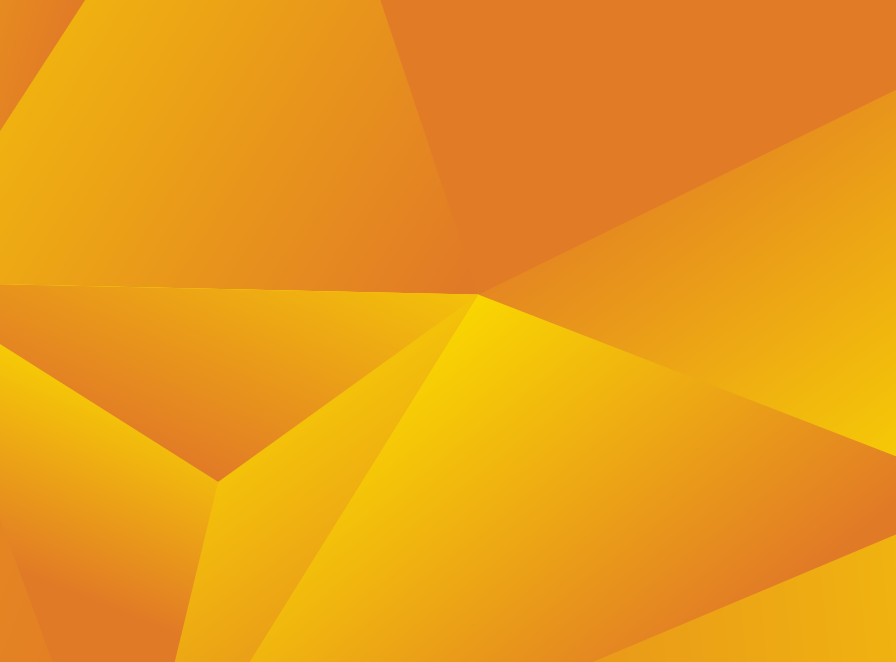
A WebGL 2 fragment shader for this background:

```glsl
#version 300 es
precision highp float;
// Faceted low-poly background: orange to yellow polygons meeting at a hub.

uniform vec2 u_resolution;
out vec4 fragColor;

// Linear ramp from orange to yellow: value at an anchor plus a slope.
vec3 facet(vec2 p, vec2 anchor, float value, vec2 slope) {
    float t = clamp(value + dot(p - anchor, slope), 0.0, 1.0);
    return mix(vec3(0.882, 0.478, 0.15), vec3(0.98, 0.85, 0.0), t);
}

// Smooth coverage of the half plane to the left of the line a -> b.
float leftOf(vec2 p, vec2 a, vec2 b) {
    vec2 d = normalize(b - a);
    float dist = d.x * (p.y - a.y) - d.y * (p.x - a.x);
    return clamp(dist * u_resolution.x + 0.5, 0.0, 1.0);
}

void main() {
    // Canvas width is one unit, height is 0.737.
    vec2 p = gl_FragCoord.xy / u_resolution * vec2(1.0, 0.737);
    vec2 hub = vec2(0.534, 0.409);
    vec2 knot = vec2(0.2435, 0.2005);

    // Upper facets: flat right top, right side, left top, corner.
    vec3 color = facet(p, hub, 0.01, vec2(0.0));
    color = mix(color, facet(p, hub, 0.14, vec2(0.96, -1.36)),
                leftOf(p, vec2(1.0, 0.637), hub));
    color = mix(color, facet(p, vec2(0.078, 0.698), 0.57, vec2(-0.93, 0.58)),
                leftOf(p, hub, vec2(0.4245, 0.737)));
    color = mix(color, facet(p, vec2(0.0, 0.737), 0.18, vec2(-1.9, 0.6)),
                leftOf(p, vec2(0.0, 0.591), vec2(0.095, 0.737)));

    // Bright central facet below the hub.
    float belowLeft = leftOf(p, hub, vec2(0.0, 0.4206));
    float belowRight = leftOf(p, vec2(1.0, 0.229), hub);
    color = mix(color, facet(p, hub, 0.97, vec2(-1.27, 1.62)),
                min(belowLeft, belowRight));

    // Narrow strip and the wedge above it.
    float strip = leftOf(p, vec2(0.2786, 0.0), hub);
    color = mix(color, facet(p, knot, 0.75, vec2(-1.14, 1.59)),
                min(strip, belowLeft));
    color = mix(color, facet(p, vec2(0.0, 0.411), 0.25, vec2(0.96, 2.3)),
                min(leftOf(p, knot, hub), belowLeft));

    // Lower left facet and its small corner.
    float lowerLeft = min(leftOf(p, knot, vec2(0.0, 0.354)),
                          leftOf(p, vec2(0.195, 0.0), knot));
    color = mix(color, facet(p, vec2(0.0, 0.346), 0.82, vec2(1.38, 3.46)),
                lowerLeft);
    color = mix(color, facet(p, vec2(0.0), 0.09, vec2(-0.5, 0.2)),
                leftOf(p, vec2(0.0586, 0.0), vec2(0.0, 0.16)));

    // Lower right corner.
    color = mix(color, facet(p, vec2(1.0, 0.142), 0.6, vec2(0.75, 0.08)),
                leftOf(p, vec2(1.0, 0.142), vec2(0.6615, 0.0)));

    fragColor = vec4(color, 1.0);
}
```
